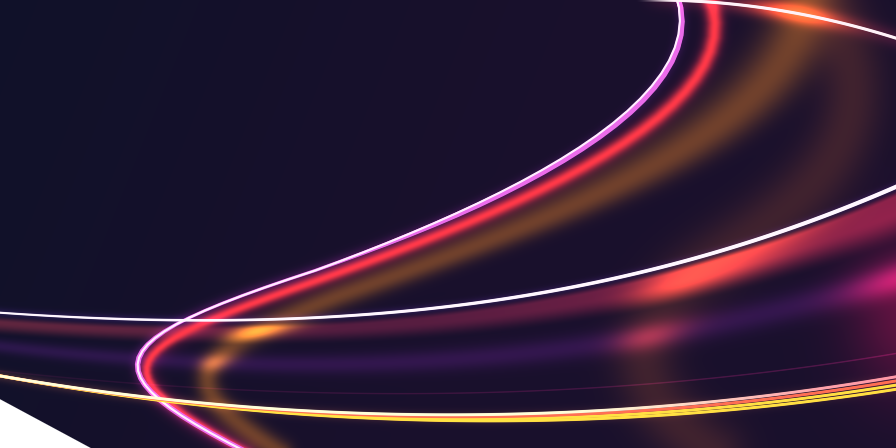
This background is drawn by a Shadertoy shader. Its source:

```glsl
// Neon light trails sweeping over a dark indigo night.
// S-shaped ribbons are cubic Bezier distances, the long sweeps are cubic
// height curves; soft glows add up and flare where trails cross.

float glow(float d, float width) {
    return exp(-d * d / (width * width));
}

float stroke(float d, float halfWidth) {
    float soft = 0.6 / iResolution.y;
    return 1.0 - smoothstep(halfWidth - soft, halfWidth + soft, abs(d));
}

// Distance to a cubic Bezier, traced as short segments
float bezier(vec2 p, vec2 a, vec2 b, vec2 c, vec2 d) {
    float nearest = 1e3;
    vec2 from = a;
    for (int i = 1; i <= 24; i++) {
        float t = float(i) / 24.0, s = 1.0 - t;
        vec2 to = s * s * s * a + 3.0 * s * t * (s * b + t * c) + t * t * t * d;
        vec2 seg = to - from, rel = p - from;
        float h = clamp(dot(rel, seg) / dot(seg, seg), 0.0, 1.0);
        nearest = min(nearest, length(rel - seg * h));
        from = to;
    }
    return nearest;
}

// Signed distance above a sweep spanning the width, from four control heights
float sweep(vec2 p, vec4 h) {
    float t = p.x * 0.5, s = 1.0 - t;
    float y = s * s * s * h.x + 3.0 * s * t * (s * h.y + t * h.z) + t * t * t * h.w;
    float slope = 1.5 * (s * s * (h.y - h.x) + 2.0 * s * t * (h.z - h.y) + t * t * (h.w - h.z));
    return (p.y - y) / sqrt(1.0 + slope * slope);
}

void mainImage(out vec4 fragColor, in vec2 fragCoord) {
    vec2 p = fragCoord / iResolution.y;
    float t = p.x * 0.5;

    // Night backdrop
    vec3 col = mix(vec3(0.062, 0.066, 0.16), vec3(0.098, 0.062, 0.172),
                   smoothstep(-0.2, 1.5, p.x + 0.4 * (1.0 - p.y)));

    // Distances to the S-shaped ribbons, upper arm joined to lower loop
    vec2 tail = vec2(0.552, -0.01);
    vec2 joint = vec2(0.703, 0.396);
    float loopD = bezier(p, joint, vec2(0.214, 0.237), vec2(0.195, 0.172), tail);
    float whiteD = min(loopD, bezier(p, vec2(1.508, 1.013), vec2(1.591, 0.771), vec2(1.12, 0.549), joint));
    float pinkD = min(loopD, bezier(p, vec2(1.511, 1.013), vec2(1.603, 0.767), vec2(1.123, 0.544), joint));

    joint = vec2(0.703, 0.372);
    float redD = min(bezier(p, vec2(1.581, 1.013), vec2(1.693, 0.753), vec2(1.146, 0.529), joint),
                     bezier(p, joint, vec2(0.26, 0.219), vec2(0.208, 0.177), tail));

    joint = vec2(0.755, 0.339);
    float amberD = min(bezier(p, vec2(1.792, 1.013), vec2(1.797, 0.719), vec2(1.25, 0.516), joint),
                       bezier(p, joint, vec2(0.391, 0.198), vec2(0.391, 0.141), vec2(0.625, -0.01)));

    joint = vec2(1.536, 0.375);
    float hazeD = min(bezier(p, vec2(1.836, 1.013), vec2(2.057, 0.635), vec2(1.667, 0.492), joint),
                      bezier(p, joint, vec2(1.419, 0.258), vec2(1.38, 0.141), vec2(1.589, -0.01)));

    // Broad amber and brown ribbons
    float amber = glow(amberD, mix(0.026, 0.066, smoothstep(0.35, 0.95, p.y)));
    float haze = glow(hazeD, 0.07);
    col += amber * vec3(0.34, 0.19, 0.0) + haze * vec3(0.15, 0.07, 0.01);

    // Crimson band hanging below the upper sweep
    float upper = sweep(p, vec4(0.302, 0.255, 0.292, 0.583));
    float bandWidth = mix(0.046, 0.105, t * t);
    float band = smoothstep(0.006, 0.022, -upper)
               * (1.0 - smoothstep(0.5 * bandWidth, 1.15 * bandWidth, -upper));
    vec3 bandColor = mix(vec3(0.3, 0.08, 0.08), vec3(0.24, 0.05, 0.08), smoothstep(0.0, 0.4, t));
    col += band * mix(bandColor, vec3(0.42, 0.07, 0.11), smoothstep(0.4, 1.0, t));
    col += band * (haze * vec3(0.55, 0.16, 0.04) + amber * vec3(0.6, 0.42, 0.02));

    // Violet band and the pink flare at its right end
    float violet = glow(sweep(p, vec4(0.227, 0.151, 0.172, 0.38)), mix(0.015, 0.034, t));
    col += violet * vec3(0.1, 0.025, 0.13);
    col += violet * (haze * vec3(0.32, 0.06, 0.02) + amber * vec3(0.35, 0.2, 0.0));
    float flare = glow(length((p - vec2(2.03, 0.3)) * vec2(1.0, 0.75)), 0.13);
    col += flare * (vec3(0.28, 0.01, 0.08) + violet * vec3(0.5, 0.05, 0.12));

    // Red ribbon with a hot core
    col += glow(redD, 0.024) * vec3(0.2, 0.02, 0.06);
    col = mix(col, vec3(1.0, 0.22, 0.28), glow(redD, mix(0.009, 0.016, p.y)));

    // Magenta edge and its white filament
    col += glow(pinkD, 0.014) * vec3(0.1, 0.02, 0.12);
    float pinkWidth = mix(0.0035, 0.006, smoothstep(0.38, 0.55, p.y) + smoothstep(0.3, 0.2, p.y));
    col = mix(col, vec3(0.92, 0.42, 0.92), stroke(pinkD, pinkWidth));
    col = mix(col, vec3(1.0, 0.93, 1.0), stroke(whiteD, 0.0024));

    // Arc across the top right corner
    float u = p.x - 1.458;
    float arc = (p.y - 1.0 + 0.29 * u * u) / sqrt(1.0 + 0.34 * u * u);
    float arcFade = smoothstep(-0.04, 0.05, u);
    col += arcFade * glow(arc, 0.02) * (vec3(0.15, 0.03, 0.05)
         + glow(p.x - 1.77, 0.1) * vec3(0.8, 0.22, 0.05));
    col = mix(col, vec3(1.0, 0.95, 0.97), arcFade * stroke(arc, 0.0035));

    // White rim of the upper sweep, thin violet thread below
    col += glow(upper, 0.01) * vec3(0.07, 0.03, 0.12);
    col = mix(col, vec3(1.0, 0.97, 1.0), stroke(upper, mix(0.0024, 0.0048, t)));
    col += stroke(sweep(p, vec4(0.172, 0.099, 0.099, 0.211)), 0.0016) * vec3(0.15, 0.02, 0.08) * (0.4 + t);

    // Lower sweep: golden strands fanning out under a pale filament
    for (int i = 3; i >= 0; i--) {
        float k = float(i) / 3.0;
        float d = sweep(p, vec4(0.161, 0.046 - 0.007 * k, 0.045 - 0.018 * k, 0.159 - 0.028 * k));
        vec3 gold = i == 1 ? vec3(1.0, 0.42, 0.32) : vec3(1.0, 0.86, 0.25);
        vec3 strand = i == 0 ? mix(vec3(1.0, 1.0, 0.85), vec3(1.0, 0.6, 0.65), smoothstep(0.6, 1.0, t)) : gold;
        col += glow(d, 0.012) * vec3(0.04, 0.02, 0.01);
        col = mix(col, strand, stroke(d, 0.0033));
    }

    // White wedge in the lower left corner
    float wedge = (p.y - 0.109 + 0.538 * p.x) / 1.136;
    col = mix(col, vec3(1.0), smoothstep(0.7, -0.7, wedge * iResolution.y));

    fragColor = vec4(clamp(col, 0.0, 1.0), 1.0);
}
```
